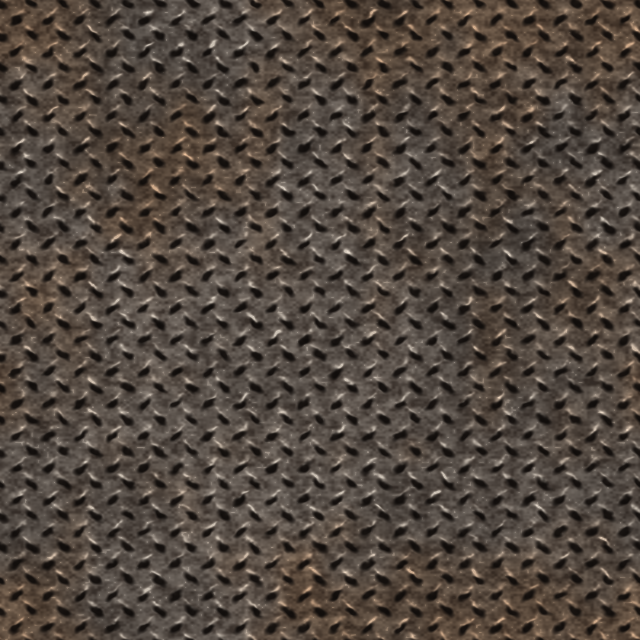
Give the GLSL for this texture, as a WebGL 2 fragment shader.

```glsl
#version 300 es
precision highp float;
// Worn dark steel tread plate: 20 x 20 cells of alternating slanted bars, seamless.
uniform vec2 u_resolution;
out vec4 fragColor;

const float CELLS = 20.0;

float hash(vec2 p, float salt) {
  vec3 q = fract(vec3(p.xyx + salt * 7.31) * vec3(0.1031, 0.1030, 0.0973));
  q += dot(q, q.yzx + 33.33);
  return fract((q.x + q.y) * q.z);
}

// Value noise that wraps after a whole number of lattice steps
float noise(vec2 uv, vec2 period, float salt) {
  vec2 p = uv * period, i = floor(p), f = fract(p);
  f = f * f * (3.0 - 2.0 * f);
  vec2 a = mod(i, period), b = mod(i + 1.0, period);
  return mix(mix(hash(a, salt), hash(vec2(b.x, a.y), salt), f.x),
             mix(hash(vec2(a.x, b.y), salt), hash(b, salt), f.x), f.y);
}

// One set of raised bars: x = shadow, y = bright edge, z = soft lit flank
vec3 bars(vec2 grid, vec2 centre, float flip, float salt) {
  vec2 s = grid - centre, cell = floor(s + 0.5);
  vec2 q = (s - cell) * vec2(flip, 1.0);
  vec2 id = mod(cell, CELLS);
  float r1 = hash(id, salt), r2 = hash(id, salt + 1.0), r3 = hash(id, salt + 2.0);
  q += (vec2(r1, r2) - 0.5) * 0.05;
  vec2 p = vec2(dot(q, vec2(0.78, 0.62)), dot(q, vec2(-0.62, 0.78)));

  vec2 size = vec2(0.25, 0.125) * mix(0.9, 1.1, r3);
  float shadow = 1.0 - smoothstep(0.45, 1.35, length((p - vec2(-0.13, -0.06)) / size));
  float taper = smoothstep(-0.26, 0.18, p.x) * (1.0 - smoothstep(0.18, 0.38, p.x));
  float across = (p.y - 0.045) / 0.05;
  float glint = exp(-across * across) * taper * mix(0.45, 1.15, r2 * r2 + 0.25 * r1);
  float flank = exp(-dot(p - vec2(0.1, 0.06), (p - vec2(0.1, 0.06)) * vec2(14.0, 70.0)));
  return vec3(shadow, glint, flank);
}

void main() {
  vec2 uv = gl_FragCoord.xy / u_resolution;

  // Pitted grain, slightly stretched sideways
  float coarse = noise(uv, vec2(44.0, 62.0), 1.0);
  float medium = noise(uv, vec2(96.0, 150.0), 2.0);
  float fine = noise(uv, vec2(200.0, 256.0), 3.0);
  float grain = 0.3 * coarse + 0.4 * medium + 0.3 * fine;

  // Broad stains and rust
  float stain = 0.6 * noise(uv, vec2(5.0), 4.0) + 0.4 * noise(uv, vec2(13.0), 5.0);
  float rust = 0.65 * noise(uv, vec2(4.0), 6.0) + 0.35 * noise(uv, vec2(17.0), 7.0);
  rust = smoothstep(0.35, 0.8, rust);

  // Two bar directions, half a cell apart, with ragged edges
  vec2 ragged = vec2(medium, noise(uv, vec2(90.0, 110.0), 8.0)) - 0.5;
  vec2 grid = uv * CELLS + 0.09 * ragged;
  vec3 rising = bars(grid, vec2(0.57, 0.5), 1.0, 11.0);
  vec3 falling = bars(grid, vec2(-0.07, 0.02), -1.0, 17.0);
  vec3 relief = max(rising, falling);

  // Plate colour
  float tone = clamp(0.5 + 1.5 * (grain - 0.5), 0.0, 1.0);
  vec3 color = mix(vec3(0.215, 0.18, 0.155), vec3(0.455, 0.415, 0.375), tone);
  color *= mix(0.82, 1.16, stain);
  color *= mix(vec3(0.98, 1.0, 1.03), vec3(1.05, 0.96, 0.87), rust);

  // Relief shading
  color *= 1.0 + 0.2 * relief.z;
  color = mix(color, vec3(0.065, 0.05, 0.042) * (0.7 + 0.6 * grain), 0.96 * relief.x);
  vec3 edge = mix(vec3(0.80, 0.76, 0.71), vec3(0.82, 0.67, 0.54), rust);
  color = mix(color, edge, clamp(relief.y * (0.4 + 0.9 * fine), 0.0, 1.0));

  // Sparse bright worn specks
  float speck = smoothstep(0.8, 0.98, fine) * smoothstep(0.5, 0.8, medium);
  color += 0.16 * speck * edge * (1.0 - relief.x);

  fragColor = vec4(color, 1.0);
}
```
